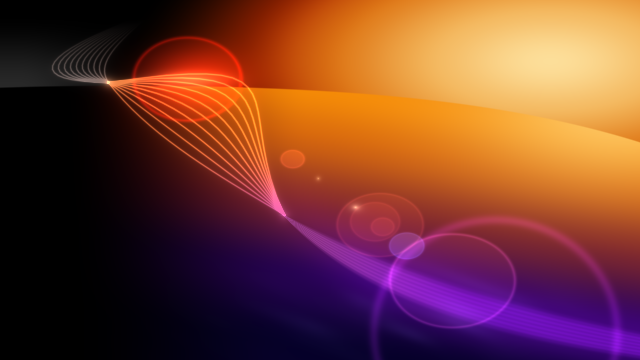
Reproduce this background procedurally as a WebGL 1 fragment shader.

```glsl
precision highp float;
// Glowing planet horizon at dusk with a fan of light threads, a violet ribbon and lens flares.
uniform vec2 u_resolution;

float hash(vec2 p) {
  vec3 q = fract(p.xyx * 0.1031);
  q += dot(q, q.yzx + 33.33);
  return fract((q.x + q.y) * q.z);
}

float noise(vec2 p) {
  vec2 i = floor(p), f = fract(p);
  f = f * f * (3.0 - 2.0 * f);
  return mix(mix(hash(i), hash(i + vec2(1, 0)), f.x),
             mix(hash(i + vec2(0, 1)), hash(i + vec2(1, 1)), f.x), f.y);
}

float segmentDistance(vec2 p, vec2 a, vec2 b) {
  vec2 ab = b - a;
  return length(p - a - ab * clamp(dot(p - a, ab) / dot(ab, ab), 0.0, 1.0));
}

vec2 bezier(vec2 a, vec2 b, vec2 c, vec2 d, float t) {
  float s = 1.0 - t;
  return s * s * s * a + 3.0 * s * t * (s * b + t * c) + t * t * t * d;
}

// Threads from start to end, blended between two pairs of control points
float threadFan(vec2 p, vec2 start, vec2 b0, vec2 c0, vec2 b1, vec2 c1, vec2 end) {
  float light = 0.0, width = max(0.0024, 0.7 / u_resolution.y);
  for (int i = 0; i < 10; i++) {
    float k = float(i) / 9.0, dist = 1.0;
    vec2 b = mix(b0, b1, k), c = mix(c0, c1, k), last = start;
    for (int j = 1; j <= 18; j++) {
      vec2 next = bezier(start, b, c, end, float(j) / 18.0);
      dist = min(dist, segmentDistance(p, last, next));
      last = next;
    }
    light += exp(-dist * dist / (width * width)) + 0.13 * exp(-dist / 0.009);
  }
  return min(light, 1.8);
}

// Lens ghost: x is the filled disc, y the bright rim
vec2 ghost(vec2 p, vec2 center, vec2 radius, float rimWidth) {
  float d = (length((p - center) / radius) - 1.0) * radius.x;
  return vec2(1.0 - smoothstep(-0.003, 0.003, d), exp(-d * d / (rimWidth * rimWidth)));
}

vec3 skyColor(vec2 p) {
  float d = length((p - vec2(1.53, 0.83)) * vec2(1.0, 2.3));
  vec3 c = mix(vec3(0.99, 0.87, 0.6), vec3(0.95, 0.7, 0.34), smoothstep(0.0, 0.42, d));
  c = mix(c, vec3(0.87, 0.46, 0.08), smoothstep(0.3, 0.65, d));
  c = mix(c, vec3(0.66, 0.15, 0.0), smoothstep(0.55, 0.88, d));
  c *= 1.0 - smoothstep(0.7, 1.18, d);
  float haze = (1.0 - smoothstep(0.75, 0.96, p.y)) * (1.0 - smoothstep(0.05, 0.38, p.x));
  return c + 0.16 * haze;
}

vec3 groundColor(vec2 p) {
  float h = p.y + 0.15 * (p.x - 1.16);
  vec3 c = mix(vec3(0.02, 0.0, 0.16), vec3(0.15, 0.01, 0.32), smoothstep(-0.02, 0.2, h));
  c = mix(c, vec3(0.5, 0.15, 0.17), smoothstep(0.18, 0.42, h));
  c = mix(c, vec3(0.84, 0.4, 0.05), smoothstep(0.36, 0.6, h));
  c = mix(c, vec3(0.96, 0.54, 0.02), smoothstep(0.55, 0.72, h));
  vec2 g = (p - vec2(1.72, 0.7)) * vec2(1.0, 1.9);
  c = mix(c, vec3(1.0, 0.82, 0.45), 0.85 * exp(-6.0 * dot(g, g)));
  return c * pow(vec3(smoothstep(0.18, 0.86, p.x)), vec3(1.0, 1.5, 1.1));
}

void main() {
  vec2 p = gl_FragCoord.xy / u_resolution.y;

  // Sky and planet
  float bend = (p.x - 0.35) * (p.x - 0.35);
  float horizon = 0.762 - 0.045 * bend - 0.0158 * bend * bend;
  float edge = 1.0 / u_resolution.y;
  vec3 color = mix(groundColor(p), skyColor(p), smoothstep(-edge, edge, p.y - horizon));

  // Violet ribbon with fine stripes
  float run = max(p.x - 0.787, 0.0);
  float top = 0.405 - 0.524 * run / (1.0 + 0.583 * run);
  float bottom = 0.4 - 1.076 * run / (1.0 + 1.7 * run);
  float across = (p.y - bottom) / (top - bottom);
  float band = smoothstep(-0.08, 0.25, across) * (1.0 - smoothstep(0.75, 1.1, across));
  band *= smoothstep(0.77, 0.81, p.x) * (0.9 + 0.1 * sin(across * 50.0));
  vec3 violet = mix(vec3(0.62, 0.27, 0.56), vec3(0.36, 0.06, 0.62), smoothstep(0.0, 0.6, run));
  color = mix(color, violet, 0.75 * band);
  float halo = (p.y - 0.5 * (top + bottom)) / 0.1;
  color += vec3(0.13, 0.01, 0.2) * exp(-halo * halo) * smoothstep(0.7, 1.1, p.x);

  // Smoky wisps near the lower edge
  float wisp = noise(p * vec2(7.0, 24.0) + vec2(0.0, p.x * 9.0));
  vec2 w = (p - vec2(1.15, 0.1)) / vec2(0.35, 0.11);
  color += vec3(0.1, 0.09, 0.15) * wisp * wisp * exp(-dot(w, w));

  // Red flare behind the threads
  vec2 f = (p - vec2(0.53, 0.778)) / vec2(0.13, 0.075);
  vec2 red = ghost(p, vec2(0.521, 0.78), vec2(0.15, 0.116), 0.006);
  color += vec3(0.6, 0.11, 0.04) * exp(-dot(f, f)) + vec3(0.12, 0.01, 0.0) * red.x;
  color += vec3(0.28, 0.02, 0.01) * red.y + vec3(0.4, 0.25, 0.15) * exp(-dot(f, f * vec2(2, 12)));

  // Thread fans on both sides of the knot
  vec2 knot = vec2(0.301, 0.771);
  float right = threadFan(p, knot, vec2(0.417, 0.618), vec2(0.625, 0.502),
                          vec2(0.868, 0.852), vec2(0.639, 0.727), vec2(0.79, 0.403));
  float left = threadFan(p, knot, vec2(0.046, 0.773), vec2(0.116, 0.856),
                         vec2(0.273, 0.815), vec2(0.296, 0.861), vec2(0.428, 0.968));
  color += mix(vec3(0.3, 0.16, 0.27), vec3(0.48, 0.27, 0.14), smoothstep(0.42, 0.6, p.y)) * right;
  color += vec3(0.26, 0.22, 0.21) * left * (1.0 - smoothstep(0.77, 0.95, p.y));

  // Lens ghosts
  vec2 small = ghost(p, vec2(0.813, 0.558), vec2(0.033, 0.025), 0.004);
  vec2 wide = ghost(p, vec2(1.056, 0.375), vec2(0.12, 0.088), 0.004);
  vec2 inner = ghost(p, vec2(1.042, 0.384), vec2(0.069, 0.054), 0.004);
  vec2 core = ghost(p, vec2(1.063, 0.37), vec2(0.032, 0.025), 0.004);
  vec2 blue = ghost(p, vec2(1.13, 0.317), vec2(0.049, 0.037), 0.004);
  vec2 purple = ghost(p, vec2(1.257, 0.22), vec2(0.174, 0.13), 0.005);
  vec2 arc = ghost(p, vec2(1.377, 0.074), vec2(0.338, 0.315), 0.014);
  color += vec3(0.13, 0.05, 0.04) * (small.x + 0.5 * (wide.x + inner.x + core.x));
  color += vec3(0.08, 0.03, 0.03) * (small.y + wide.y + 0.6 * inner.y + 0.6 * core.y);
  color += vec3(0.08, 0.09, 0.2) * (blue.x + 0.4 * blue.y);
  color += vec3(0.06, 0.02, 0.05) * purple.x + vec3(0.16, 0.06, 0.13) * purple.y;
  color += vec3(0.13, 0.03, 0.15) * arc.y;

  // Two small sparks
  float spark = 0.5 * exp(-length(p - vec2(0.884, 0.504)) / 0.004);
  spark += 0.8 * exp(-length((p - vec2(0.988, 0.424)) * vec2(0.7, 1.0)) / 0.006);
  color += vec3(0.7, 0.75, 0.55) * spark;

  gl_FragColor = vec4(clamp(color, 0.0, 1.0), 1.0);
}
```
